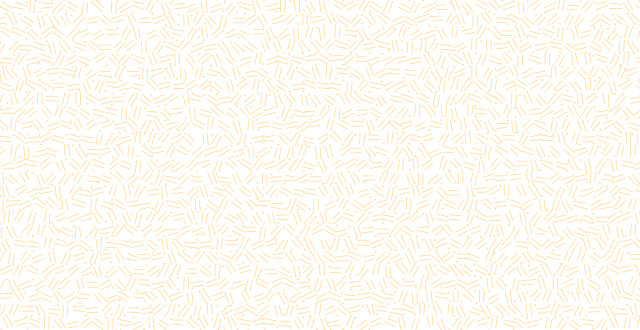
A Shadertoy shader for this pattern:

```glsl
// Scattered pairs of thin pale-orange strokes with small flecks on white.

const vec3 PAPER = vec3(1.0, 1.0, 1.0);
const vec3 INK = vec3(1.0, 0.87, 0.63);
const float ROWS = 25.0;            // rows of stroke pairs over the canvas height
const float JITTER = 0.26;          // spread of pair centres, in cells
const float HALF_LENGTH = 0.415;    // stroke half length, in cells
const float LENGTH_SPREAD = 0.10;
const float HALF_GAP = 0.17;        // half distance between paired strokes
const float STROKE_RADIUS = 0.032;
const float SPLAY = 0.24;           // spread of angle inside a pair
const float SLIDE = 0.16;           // lengthwise shift inside a pair
const float FLECK_CHANCE = 0.4;
const float FLECK_RADIUS = 0.048;
const float FLECK_HALF_LENGTH = 0.035;
const float PI = 3.14159;

// Four random values in 0..1 for a cell and a salt
vec4 hash4(vec2 cell, float salt) {
    vec4 p = fract(vec4(cell.xyx, salt + cell.y) * vec4(0.1031, 0.1030, 0.0973, 0.1099));
    p += dot(p, p.wzxy + 33.33);
    return fract((p.xxyz + p.yzzw) * p.zywx);
}

vec2 rotate(vec2 p, float angle) {
    float c = cos(angle), s = sin(angle);
    return vec2(c * p.x + s * p.y, c * p.y - s * p.x);
}

// Distance to a horizontal segment centred at the origin
float segmentDistance(vec2 p, float halfLength) {
    return length(vec2(max(abs(p.x) - halfLength, 0.0), p.y));
}

float coverage(float dist, float radius, float pixel) {
    return clamp((radius - dist) / pixel + 0.5, 0.0, 1.0);
}

// Two nearly parallel strokes around the cell centre
float strokePair(vec2 p, vec2 cell, float pixel) {
    vec4 placing = hash4(cell, 1.0);
    p = rotate(p - (placing.xy - 0.5) * JITTER, placing.z * PI);
    float ink = 0.0;
    for (int k = 0; k < 2; k++) {
        vec4 rnd = hash4(cell, 5.0 + 7.0 * float(k)) - 0.5;
        float side = float(2 * k - 1);
        vec2 q = p - vec2(rnd.x * SLIDE, side * HALF_GAP);
        q = rotate(q, rnd.y * SPLAY);
        float d = segmentDistance(q, HALF_LENGTH + rnd.z * LENGTH_SPREAD);
        ink = max(ink, coverage(d, STROKE_RADIUS, pixel));
    }
    return ink;
}

// Short flecks in the gaps between neighbouring pairs
float flecks(vec2 p, vec2 cell, float pixel) {
    float ink = 0.0;
    for (int k = 0; k < 2; k++) {
        vec4 rnd = hash4(cell, 23.0 + 9.0 * float(k));
        vec2 gap = k == 0 ? vec2(0.5, 0.38) : vec2(0.0, 0.62);
        vec2 q = rotate(p - gap - (rnd.xy - 0.5) * 0.2, rnd.z * PI);
        float d = segmentDistance(q, FLECK_HALF_LENGTH);
        ink = max(ink, step(rnd.w, FLECK_CHANCE) * coverage(d, FLECK_RADIUS, pixel));
    }
    return ink;
}

void mainImage(out vec4 fragColor, in vec2 fragCoord) {
    float pixel = ROWS / iResolution.y;
    vec2 p = fragCoord * pixel;
    float ink = 0.0;

    // Gather ink from nearby cells of a brick layout
    for (int j = -1; j <= 1; j++) {
        float row = floor(p.y) + float(j);
        float shift = 0.5 * mod(row, 2.0);
        for (int i = -1; i <= 1; i++) {
            vec2 cell = vec2(floor(p.x - shift) + float(i), row);
            vec2 local = p - cell - vec2(0.5 + shift, 0.5);
            ink = max(ink, strokePair(local, cell, pixel));
            ink = max(ink, flecks(local, cell, pixel));
        }
    }
    fragColor = vec4(mix(PAPER, INK, ink), 1.0);
}
```
